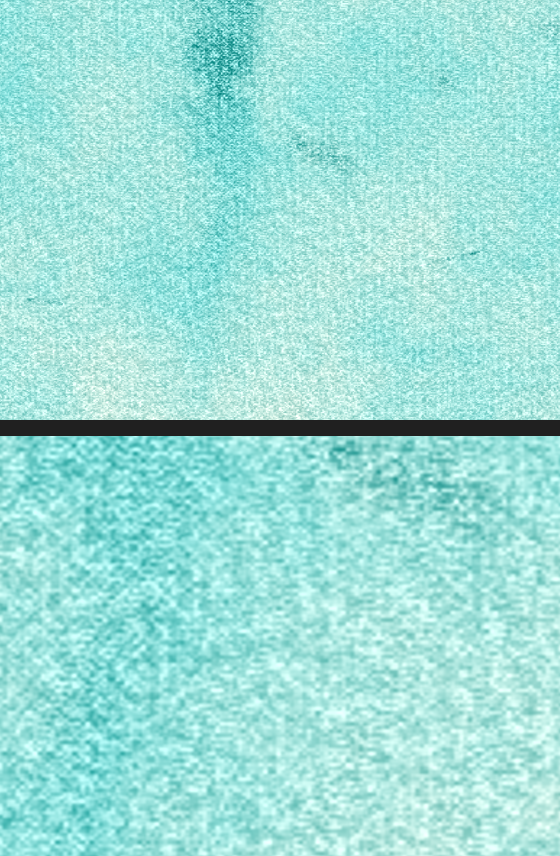
Top: the whole. Bottom: its middle third, enlarged.
This texture is drawn by a WebGL 1 fragment shader. Its source:

```glsl
precision highp float;

uniform vec2 u_resolution;

// Colours
const vec3 PALE = vec3(0.775, 0.925, 0.885);
const vec3 AQUA = vec3(0.525, 0.880, 0.868);
const vec3 DEEP = vec3(0.210, 0.630, 0.615);
const vec3 GRAIN_TINT = vec3(0.135, 0.078, 0.080);

// Sizes, in units of the canvas height
const vec2 COARSE_GRAIN = vec2(165.0, 215.0);
const vec2 FINE_GRAIN = vec2(290.0, 340.0);
const float GRAIN_GAIN = 2.1;
const float WEAVE_FREQ = 105.0;
const float WEAVE_GAIN = 0.4;
const float CLOUD_FREQ = 3.2;
const float CLOUD_GAIN = 1.15;
const float BASE_WASH = 0.18;
const float STAIN_X = 0.505;
const float STAIN_WIDTH = 0.075;
const float CREASE_WIDTH = 0.005;
const float TAU = 6.2831853;

float hash(vec2 p) {
  return fract(sin(dot(p, vec2(127.1, 311.7))) * 43758.5453);
}

float noise(vec2 p) {
  vec2 cell = floor(p);
  vec2 f = fract(p);
  f = f * f * (3.0 - 2.0 * f);
  float low = mix(hash(cell), hash(cell + vec2(1.0, 0.0)), f.x);
  float high = mix(hash(cell + vec2(0.0, 1.0)), hash(cell + 1.0), f.x);
  return mix(low, high, f.y);
}

float fbm(vec2 p) {
  float sum = 0.0;
  float amplitude = 0.5;
  for (int i = 0; i < 5; i++) {
    sum += amplitude * noise(p);
    p = mat2(1.6, 1.2, -1.2, 1.6) * p + 17.3;
    amplitude *= 0.5;
  }
  return sum;
}

// Soft elliptical patch
float patchAt(vec2 p, vec2 centre, vec2 radius) {
  vec2 d = (p - centre) / radius;
  return exp(-dot(d, d));
}

// Thin broken line, fading at its ends
float crease(vec2 p, vec2 centre, float halfLength, float slope) {
  vec2 d = p - centre;
  d.y -= slope * d.x + 0.03 * (noise(p * 22.0) - 0.5);
  float ends = 1.0 - smoothstep(0.5 * halfLength, halfLength, abs(d.x));
  return ends * exp(-d.y * d.y / (CREASE_WIDTH * CREASE_WIDTH)) * noise(p * 45.0);
}

void main() {
  vec2 p = gl_FragCoord.xy / u_resolution.y;
  float right = u_resolution.x / u_resolution.y;

  // Cloudy wash, warped so that its edges are ragged
  vec2 warp = vec2(fbm(p * 7.0), fbm(p * 7.0 + 40.0)) - 0.48;
  vec2 q = p + 0.16 * warp;
  float cloud = fbm(q * vec2(CLOUD_FREQ, 0.8 * CLOUD_FREQ) + 5.0) - 0.48;
  float mottle = fbm(p * 19.0 + 70.0) - 0.48;
  float wash = BASE_WASH + CLOUD_GAIN * cloud + 0.5 * mottle;
  wash += 0.24 * smoothstep(0.1, 0.95, p.y);
  wash += 0.32 * patchAt(q, vec2(0.0, 0.70), vec2(0.14, 0.36));
  wash += 0.28 * patchAt(q, vec2(right, 0.45), vec2(0.12, 0.25));
  wash += 0.38 * patchAt(q, vec2(0.46, 0.28), vec2(0.15, 0.20));
  wash += 0.30 * patchAt(q, vec2(0.92, 0.17), vec2(0.14, 0.07));
  wash += 0.15 * patchAt(q, vec2(0.95, 0.95), vec2(0.35, 0.20));

  // Stain running down from the top edge
  float drift = (q.x - STAIN_X) / STAIN_WIDTH;
  float run = exp(-drift * drift);
  wash += 0.45 * run * smoothstep(0.08, 0.8, q.y);
  float deep = run * (0.08 + 0.42 * smoothstep(0.55, 1.0, q.y));
  deep *= smoothstep(0.08, 0.4, q.y) * (1.0 + 2.2 * mottle);
  deep += 0.3 * patchAt(q, vec2(0.74, 0.62), vec2(0.06, 0.035));
  deep += 0.25 * patchAt(q, vec2(1.05, 0.84), vec2(0.025));
  deep += 0.3 * patchAt(q, vec2(right, 0.93), vec2(0.03));
  deep += 0.5 * crease(p, vec2(1.06, 0.39), 0.12, 0.2);
  deep += 0.4 * crease(p, vec2(0.11, 0.28), 0.09, -0.05);

  // Woven pile and grain
  float coarse = noise(p * COARSE_GRAIN) - 0.5;
  float fine = noise(p * FINE_GRAIN + 91.0) - 0.5;
  float grain = GRAIN_GAIN * (coarse + fine);
  vec2 thread = TAU * WEAVE_FREQ * p + 2.5 * vec2(noise(p * 30.0), noise(p * 30.0 + 60.0));
  float weave = sin(thread.x) * sin(thread.y);
  grain += WEAVE_GAIN * weave * (0.25 + run * smoothstep(0.1, 0.5, p.y));

  // Dark stains gather in the hollows of the grain
  vec3 color = mix(PALE, AQUA, clamp(wash, -0.15, 1.05));
  color = mix(color, DEEP, clamp(deep * (1.0 - 0.7 * grain), 0.0, 0.85));
  color += GRAIN_TINT * grain;
  gl_FragColor = vec4(clamp(color, 0.0, 1.0), 1.0);
}
```
